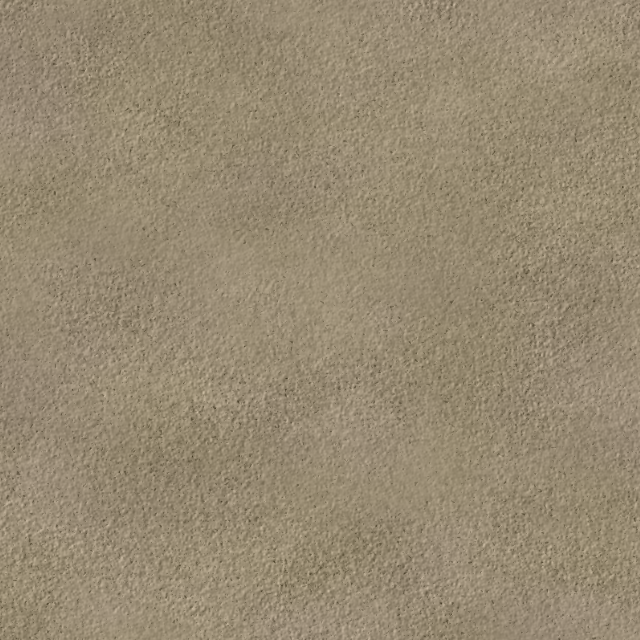
Write a WebGL 2 fragment shader that draws this texture.

```glsl
#version 300 es
precision highp float;
// Weathered sandy plaster: crisp side-lit grain, many small dark pits and soft mottled stains.

uniform vec2 u_resolution;
out vec4 fragColor;

const vec3 SAND = vec3(0.595, 0.542, 0.453);
const vec3 OCHRE_SHIFT = vec3(0.000, 0.003, -0.009);
const vec3 LIGHT_TINT = vec3(1.03, 0.99, 0.97);
const vec2 TO_LIGHT = vec2(-0.90, 0.44);

// Integer hash of a lattice cell, giving two values in 0..1.
vec2 hash2(vec2 cell, float seed) {
    uvec2 v = uvec2(ivec2(cell) + ivec2(4096 + int(seed) * 131, 4096 + int(seed) * 57));
    v = v * 1664525u + 1013904223u;
    v.x += v.y * 1664525u;
    v.y += v.x * 1664525u;
    v ^= v >> 16u;
    v.x += v.y * 1664525u;
    v.y += v.x * 1664525u;
    v ^= v >> 16u;
    return vec2(v & 65535u) / 65535.0;
}

float valueNoise(vec2 p, float seed) {
    vec2 cell = floor(p);
    vec2 f = fract(p);
    f = f * f * (3.0 - 2.0 * f);
    float low = mix(hash2(cell, seed).x, hash2(cell + vec2(1, 0), seed).x, f.x);
    float high = mix(hash2(cell + vec2(0, 1), seed).x, hash2(cell + vec2(1, 1), seed).x, f.x);
    return mix(low, high, f.y);
}

vec2 rotate(vec2 p, float angle) {
    float c = cos(angle);
    float s = sin(angle);
    return vec2(c * p.x - s * p.y, s * p.x + c * p.y);
}

// Layered noise, centred on zero.
float fbm(vec2 p, float seed, int octaves) {
    float sum = 0.0;
    float weight = 0.5;
    for (int i = 0; i < octaves; i++) {
        sum += weight * (valueNoise(p, seed + float(i)) - 0.5);
        p = 2.0 * rotate(p, 0.64) + 7.3;
        weight *= 0.6;
    }
    return sum;
}

// Height of the sandy surface: small grains with finer grit on top.
float grainHeight(vec2 p) {
    return 0.55 * valueNoise(rotate(p, 0.64) * 190.0, 21.0)
         + 0.45 * valueNoise(rotate(p, 0.2) * 300.0, 22.0);
}

// Brightness of the slope seen from the light, over a given reach.
float sideLight(vec2 p, float reach) {
    vec2 offset = TO_LIGHT * reach;
    return grainHeight(p - offset) - grainHeight(p + offset);
}

// Sparse ragged pits, one at most per cell; negative inside, bright on the far rim.
float pits(vec2 p, float cells, float density, float seed) {
    vec2 q = p * cells + 0.5 * vec2(valueNoise(p * 190.0, seed + 1.0),
                                    valueNoise(p * 190.0, seed + 2.0));
    vec2 cell = floor(q);
    vec2 chance = hash2(cell, seed);
    vec2 centre = 0.32 + 0.36 * hash2(cell, seed + 3.0);
    vec2 d = fract(q) - centre;
    vec2 local = rotate(d, 6.2832 * chance.y) * vec2(1.0, 1.3);
    float present = step(chance.x, density);
    float depth = mix(0.45, 1.0, hash2(cell, seed + 4.0).x);
    float hole = 1.0 - smoothstep(0.08, 0.32, length(local));
    float rim = 1.0 - smoothstep(0.05, 0.24, length(d + TO_LIGHT * 0.24));
    return present * depth * (0.4 * rim * (1.0 - hole) - hole);
}

void main() {
    vec2 p = gl_FragCoord.xy / u_resolution.y;

    // Mottled stains, a little wider than tall
    vec2 warp = 0.04 * vec2(fbm(p * 9.0, 1.0, 3), fbm(p * 9.0, 5.0, 3));
    vec2 stain = (p + warp) * vec2(0.85, 1.15);
    float tone = fbm(stain * 6.5, 30.0, 5);
    float hue = fbm(stain * 5.0, 40.0, 3);
    float wear = fbm(stain * 7.0, 50.0, 5);
    float roughness = clamp(0.95 + 1.2 * wear, 0.55, 1.3);

    // Grain relief and even speckling
    float relief = 0.22 * roughness * sideLight(p, 0.0012);
    float speckle = 0.095 * roughness * (valueNoise(rotate(p, 1.1) * 250.0, 60.0) - 0.5)
                  + 0.025 * (valueNoise(rotate(p, 0.4) * 110.0, 61.0) - 0.5);

    // Pits gather where the surface is rough
    float density = clamp(0.18 + 0.5 * wear, 0.04, 0.36);
    float holes = 0.16 * pits(p, 108.0, density, 70.0)
                + 0.13 * pits(p + 0.37, 157.0, density * 1.2, 80.0);

    float light = 0.09 * tone - 0.02 * wear + relief + speckle + holes;
    vec3 colour = SAND + OCHRE_SHIFT * clamp(hue * 4.0, -1.0, 1.0) + light * LIGHT_TINT;
    fragColor = vec4(clamp(colour, 0.0, 1.0), 1.0);
}
```
